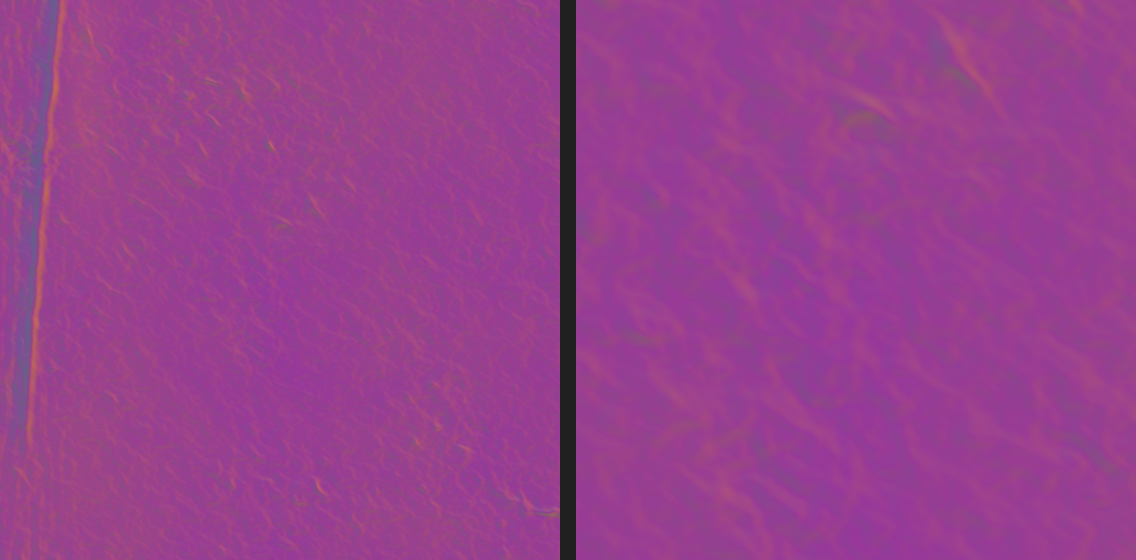
Left: the whole. Right: its middle third, enlarged.
This texture map is drawn by a Shadertoy shader. Its source:

```glsl
// Worn magenta relief map: a height field of soft grain, clustered scratches
// and one long upright groove is differentiated, and the resulting slope
// is turned into colour (left slopes blue-grey, right slopes orange).

const vec3 FLAT_MAGENTA = vec3(0.602, 0.236, 0.574);
const vec3 RIGHT_SLOPE  = vec3(0.135, 0.016, -0.070);
const vec3 UP_SLOPE     = vec3(0.030, -0.016, 0.060);
const vec3 STEEPNESS    = vec3(-0.010, 0.120, -0.115);
const vec3 GROOVE_TINT  = vec3(-0.085, 0.050, 0.010);
const vec3 BROAD_TINT   = vec3(0.014, 0.030, -0.046);
const vec3 PALE_TINT    = vec3(0.035, 0.030, -0.030);

vec2 hash2(vec2 p) {
    vec3 q = fract(p.xyx * vec3(0.1031, 0.1030, 0.0973));
    q += dot(q, q.yzx + 33.33);
    return fract((q.xx + q.yz) * q.zy);
}

vec2 unitGradient(vec2 cell) {
    float a = 6.2832 * hash2(cell).x;
    return vec2(cos(a), sin(a));
}

float gradientNoise(vec2 p) {
    vec2 i = floor(p), f = p - i;
    vec2 u = f * f * f * (f * (f * 6.0 - 15.0) + 10.0);
    vec2 e = vec2(1.0, 0.0);
    float a = dot(unitGradient(i), f);
    float b = dot(unitGradient(i + e.xy), f - e.xy);
    float c = dot(unitGradient(i + e.yx), f - e.yx);
    float d = dot(unitGradient(i + e.xx), f - e.xx);
    return mix(mix(a, b, u.x), mix(c, d, u.x), u.y);
}

vec2 rotate(vec2 p, float a) {
    float c = cos(a), s = sin(a);
    return vec2(c * p.x + s * p.y, c * p.y - s * p.x);
}

float bump(float d, float width) {
    return exp(-d * d / (width * width));
}

float stroke(vec2 p, float angle, float reach, float width) {
    vec2 q = rotate(p, angle);
    return bump(q.x, reach) * bump(q.y, width);
}

// Short ridges, at most one per grid cell, mostly falling to the right
float scratches(vec2 p, float grid, float share, float width, float seed) {
    vec2 home = floor(p * grid);
    float h = 0.0;
    for (int y = -1; y <= 1; y++)
    for (int x = -1; x <= 1; x++) {
        vec2 cell = home + vec2(x, y);
        vec2 place = hash2(cell + seed);
        vec2 kind = hash2(cell + seed + 57.0);
        vec2 look = hash2(cell + seed + 113.0);
        float reach = mix(0.15, 0.38, look.x) / grid;
        float on = step(kind.x, share) * mix(0.35, 1.0, look.y);
        h += on * stroke(p - (cell + place) / grid, mix(-1.3, -0.35, kind.y), reach, width);
    }
    return h;
}

// Wear is strongest in a few spots and drifts elsewhere
float roughness(vec2 p) {
    float spots = 0.9 * bump(length(p - vec2(0.34, 0.83)), 0.15)
                + 0.9 * bump(length(p - vec2(0.45, 0.38)), 0.05)
                + 0.8 * bump(length(p - vec2(0.80, 0.24)), 0.11)
                + 0.5 * bump(length(p - vec2(0.46, 0.09)), 0.12);
    return max(0.1, 0.75 + spots + 0.8 * gradientNoise(p * 5.0 + 9.0));
}

// Signed sideways distance from the slightly bent groove rim
float rimDistance(vec2 p) {
    float rim = 0.042 + 0.064 * pow(max(p.y, 0.0), 1.6);
    return p.x - rim - 0.005 * gradientNoise(vec2(3.0, p.y * 16.0));
}

float rimFade(float y) {
    return smoothstep(0.12, 0.32, y);
}

float grain(vec2 p) {
    vec2 q = rotate(p, -0.6);
    return 0.0048 * gradientNoise(q * vec2(18.0, 30.0))
         + 0.0027 * gradientNoise(q * vec2(44.0, 62.0) + 17.0)
         + 0.0013 * gradientNoise(q * vec2(95.0, 115.0) + 41.0);
}

float height(vec2 p, float rough) {
    vec2 ragged = p + 0.009 * vec2(gradientNoise(p * 42.0), gradientNoise(p * 42.0 + 71.0));
    float chip = bump(p.x - 0.035, 0.07) * bump(p.y - 0.72, 0.05);
    float h = grain(p) * (0.45 + 0.55 * rough + 1.8 * chip);

    // Scratches gather where the surface is rough
    float gather = min(rough * rough, 2.2);
    h += 0.0060 * scratches(ragged, 11.0, 0.28, 0.0065, 5.0) * gather;
    h += 0.0036 * scratches(ragged, 22.0, 0.30, 0.0055, 31.0) * gather;
    h += 0.0090 * stroke(ragged - vec2(0.985, 0.085), -0.15, 0.04, 0.006);

    // Rim ridge and the upright fibres beside it
    float wear = 1.0 + 0.8 * gradientNoise(vec2(8.0, p.y * 22.0));
    h += 0.0105 * wear * rimFade(p.y) * bump(rimDistance(p), 0.0085);
    float fibres = gradientNoise(vec2(p.x * 65.0, p.y * 16.0));
    return h + 0.0045 * fibres * (1.0 - smoothstep(0.03, 0.2, p.x));
}

vec2 slopeAt(vec2 p, float e) {
    float r = roughness(p);
    float dx = height(p - vec2(e, 0.0), r) - height(p + vec2(e, 0.0), r);
    float dy = height(p - vec2(0.0, e), r) - height(p + vec2(0.0, e), r);
    return vec2(dx, dy) / (2.0 * e);
}

vec3 slopeColour(vec2 s) {
    s /= 1.0 + 0.2 * length(s);
    return FLAT_MAGENTA + RIGHT_SLOPE * s.x + UP_SLOPE * s.y + STEEPNESS * length(s);
}

void mainImage(out vec4 fragColor, in vec2 fragCoord) {
    vec2 p = fragCoord / iResolution.xy;
    vec3 colour = slopeColour(slopeAt(p, 0.0022));

    // Broad drift of hue, pale wear by the groove and its cooler mottled floor
    colour += BROAD_TINT * (gradientNoise(p * 3.0 + 4.0) + 0.6 * gradientNoise(p * 11.0));
    colour += PALE_TINT * bump(p.x - 0.16, 0.05) * smoothstep(0.4, 0.9, p.y);
    float d = rimDistance(p);
    float bed = smoothstep(-0.06, -0.015, d) * (1.0 - smoothstep(-0.010, 0.001, d));
    float mottle = 0.75 + 0.9 * gradientNoise(p * vec2(40.0, 22.0));
    colour += GROOVE_TINT * bed * mottle * rimFade(p.y);
    fragColor = vec4(clamp(colour, 0.0, 1.0), 1.0);
}
```
